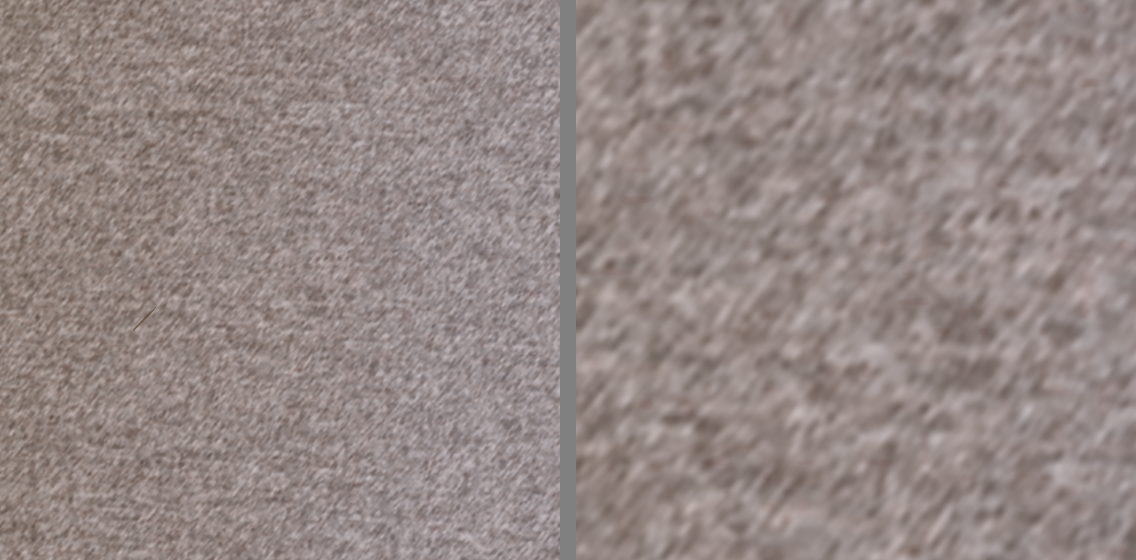
Left, the full canvas; right, a detail of the centre.
Write a Shadertoy shader that draws this texture.

```glsl
float hash(vec2 cell) {
    vec3 p = fract(cell.xyx * 0.1031);
    p += dot(p, p.yzx + 33.33);
    return fract((p.x + p.y) * p.z);
}

// Smooth value noise in the range -1 to 1
float noise(vec2 p) {
    vec2 cell = floor(p);
    vec2 f = fract(p);
    vec2 w = f * f * (3.0 - 2.0 * f);
    float low = mix(hash(cell), hash(cell + vec2(1, 0)), w.x);
    float high = mix(hash(cell + vec2(0, 1)), hash(cell + vec2(1, 1)), w.x);
    return 2.0 * mix(low, high, w.y) - 1.0;
}

// Noise stretched along a direction; frequency is (along, across)
float fibres(vec2 p, float angle, vec2 frequency, float seed) {
    vec2 along = vec2(cos(angle), sin(angle));
    vec2 across = vec2(-along.y, along.x);
    return noise(vec2(dot(p, along), dot(p, across)) * frequency + seed);
}

// Thin tapered mark between two points
float sliver(vec2 p, vec2 a, vec2 b, float width) {
    vec2 axis = b - a;
    float t = clamp(dot(p - a, axis) / dot(axis, axis), 0.0, 1.0);
    float radius = width * (0.3 + 2.8 * t * (1.0 - t));
    return 1.0 - smoothstep(0.3 * radius, radius, length(p - a - axis * t));
}

// Lightness of the cloth relative to its base colour
float weaveTone(vec2 p) {
    float twillAngle = 0.82;
    float yarnAngle = -0.07;
    vec2 bent = p + 0.002 * vec2(noise(p * 24.0), noise(p * 24.0 + 57.0));
    float tone = 0.068 * fibres(bent, twillAngle, vec2(72.0, 170.0), 211.0);
    tone += 0.072 * fibres(bent, twillAngle + 0.08, vec2(105.0, 225.0), 419.0);
    tone += 0.052 * noise(bent * vec2(150.0, 165.0) + 83.0);

    // Yarn streaks run stronger on the left and in patches
    float patches = 0.75 + 0.45 * noise(p * vec2(4.0, 7.0) + 31.0) - 0.35 * (p.x - 0.5);
    float streaks = fibres(bent, yarnAngle, vec2(14.0, 135.0), 137.0);
    streaks += 0.5 * fibres(bent, yarnAngle, vec2(36.0, 170.0), 307.0);
    tone += 0.040 * patches * streaks;
    return tone + 0.008 * noise(p * vec2(7.0, 11.0) + 19.0);
}

void mainImage(out vec4 fragColor, in vec2 fragCoord) {
    vec2 uv = fragCoord / iResolution.y;

    // Warm brown on the left fading to cool grey on the right
    vec3 warmTaupe = vec3(0.560, 0.503, 0.474);
    vec3 coolGrey = vec3(0.604, 0.562, 0.571);
    float coolness = 0.12 + 0.95 * uv.x - 0.18 * uv.y;
    coolness += 0.08 * noise(uv * 5.0 + 71.0);
    vec3 cloth = mix(warmTaupe, coolGrey, smoothstep(-0.1, 1.1, coolness));

    // Woven relief
    float tone = weaveTone(uv);
    cloth += tone * vec3(0.98, 1.02, 1.08);

    // Dyed flecks and faint colour variation
    float tint = fibres(uv, 0.0, vec2(55.0, 110.0), 503.0);
    cloth += 0.007 * tint * vec3(1.0, -0.3, -0.9);
    float fleck = smoothstep(0.6, 0.95, noise(uv * vec2(85.0, 115.0) + 601.0));
    cloth += fleck * vec3(-0.020, -0.036, -0.038);

    // Loose dark thread
    vec3 threadBrown = vec3(0.36, 0.29, 0.22);
    float thread = sliver(uv, vec2(0.238, 0.410), vec2(0.279, 0.452), 0.0032);
    cloth = mix(cloth, threadBrown, 0.75 * thread);

    fragColor = vec4(clamp(cloth, 0.0, 1.0), 1.0);
}
```
